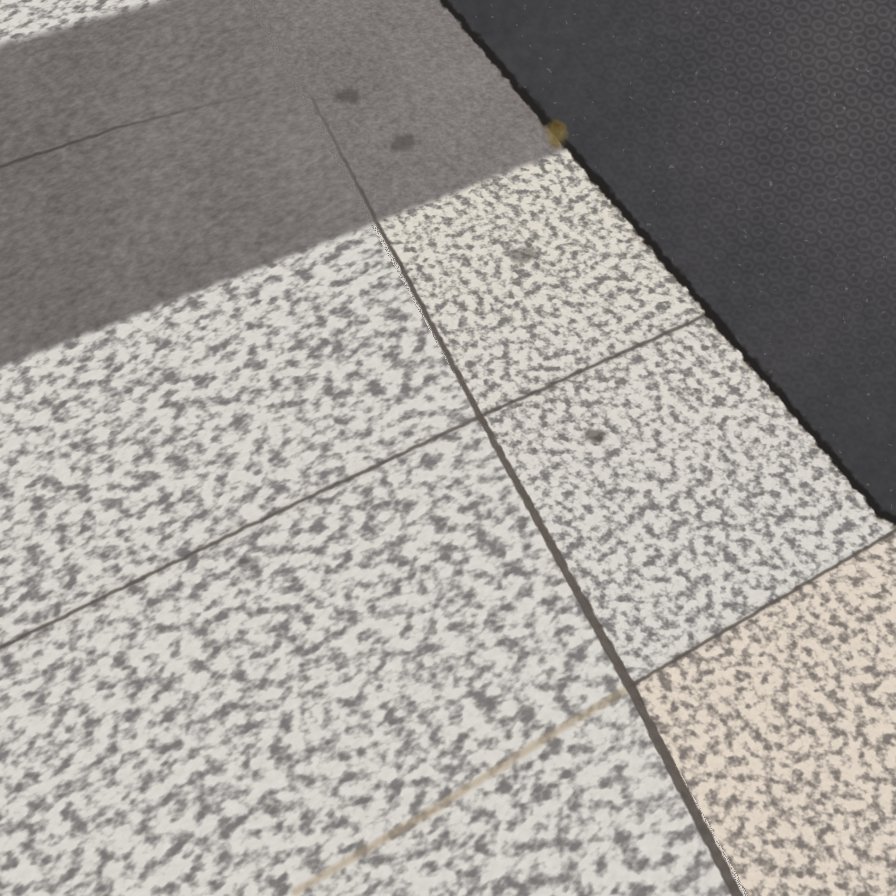
This texture is drawn by a Shadertoy shader. Its source:

```glsl
// Speckled granite paving seen at a slant, crossed by a soft shadow band, with a
// dark rubber mat at upper right. Stretched gradient noise makes the grain;
// signed line distances place the shadow, mat and joints.

const vec2 MAT_TOP = vec2(0.495, 1.0), MAT_CORNER = vec2(0.982, 0.428), MAT_END = vec2(1.0, 0.418);
const vec2 SHADE_LOW_A = vec2(0.0, 0.590), SHADE_LOW_B = vec2(0.632, 0.833);
const vec2 SHADE_TOP_A = vec2(0.0, 0.951), SHADE_TOP_B = vec2(0.182, 1.0);
const vec2 MAIN_JOINT[4] = vec2[4](vec2(0.349, 0.889), vec2(0.536, 0.535), vec2(0.703, 0.234), vec2(0.823, 0.0));
const vec2 CROSS_JOINT[4] = vec2[4](vec2(0.0, 0.277), vec2(0.267, 0.408), vec2(0.536, 0.535), vec2(0.794, 0.651));
const vec2 SAND_JOINT[4] = vec2[4](vec2(0.703, 0.233), vec2(0.625, 0.186), vec2(0.480, 0.094), vec2(0.330, 0.005));
const vec2 SHADE_SEAM[4] = vec2[4](vec2(0.0, 0.814), vec2(0.13, 0.857), vec2(0.24, 0.885), vec2(0.352, 0.909));
const vec2 RIGHT_JOINT_A = vec2(0.703, 0.234), RIGHT_JOINT_B = vec2(1.0, 0.408);
// Stains: centre, radius, strength
const vec4 STAINS[5] = vec4[5](vec4(0.387, 0.892, 0.017, 0.50), vec4(0.449, 0.841, 0.018, 0.50),
    vec4(0.584, 0.715, 0.018, 0.50), vec4(0.663, 0.513, 0.015, 0.60), vec4(0.277, 0.373, 0.014, 0.35));
const vec3 STONE_DARK = vec3(0.49, 0.48, 0.475), STONE_LIGHT = vec3(0.85, 0.835, 0.81);
const vec3 SHADE_COLOR = vec3(0.475, 0.453, 0.448), JOINT_COLOR = vec3(0.36, 0.33, 0.31);
const vec3 SAND_COLOR = vec3(0.68, 0.61, 0.51), MOSS_COLOR = vec3(0.50, 0.43, 0.25);
const vec3 MAT_DARK = vec3(0.225, 0.225, 0.237), MAT_LIGHT = vec3(0.315, 0.305, 0.31);
const vec3 GAP_COLOR = vec3(0.15, 0.14, 0.135), STAIN_COLOR = vec3(0.29, 0.27, 0.25);
const float GRAIN_SCALE = 92.0, GRAIN_ANGLE = 0.62;

vec2 gradientAt(vec2 cell) {
    uvec2 k = uvec2(ivec2(cell)) * uvec2(1597u, 3571u);
    uint h = (k.x ^ k.y) * 7919u;
    h = (h ^ (h >> 15)) * 73471u;
    h = (h ^ (h >> 13)) * 51749u;
    float a = float((h >> 8) & 65535u) / 65536.0 * 6.2832;
    return vec2(cos(a), sin(a));
}

float gradientNoise(vec2 p) {
    vec2 i = floor(p), f = p - i;
    vec2 u = f * f * f * (f * (f * 6.0 - 15.0) + 10.0);
    vec2 e = vec2(1.0, 0.0);
    float low = mix(dot(gradientAt(i), f), dot(gradientAt(i + e), f - e), u.x);
    float high = mix(dot(gradientAt(i + e.yx), f - e.yx), dot(gradientAt(i + 1.0), f - 1.0), u.x);
    return mix(low, high, u.y);
}

float fbm(vec2 p) {
    float sum = 0.0, amp = 1.0;
    for (int i = 0; i < 3; i++) {
        sum += amp * gradientNoise(p);
        p = mat2(1.5, 1.1, -1.1, 1.5) * p + 17.3;
        amp *= 0.55;
    }
    return sum;
}

// Signed distance to a line, positive on the left of a to b
float side(vec2 p, vec2 a, vec2 b) {
    vec2 d = normalize(b - a), q = p - a;
    return d.x * q.y - d.y * q.x;
}

float segment(vec2 p, vec2 a, vec2 b) {
    vec2 d = b - a, q = p - a;
    return length(q - d * clamp(dot(q, d) / dot(d, d), 0.0, 1.0));
}

float polyline(vec2 p, vec2 v[4]) {
    float d = 1e3;
    for (int i = 0; i < 3; i++) d = min(d, segment(p, v[i], v[i + 1]));
    return d;
}

float stroke(float d, float halfWidth, float soft) {
    return 1.0 - smoothstep(halfWidth - soft, halfWidth + soft, d);
}

void mainImage(out vec4 fragColor, in vec2 fragCoord) {
    vec2 p = fragCoord / iResolution.xy;
    float soft = max(0.0016, 0.8 / iResolution.y);
    float broad = fbm(p * 9.0), rough = fbm(p * 75.0 + 40.0);
    vec2 w = p + 0.0018 * vec2(rough, gradientNoise(p * 60.0 + 9.0));

    // Granite grain, coarser toward the viewer and more streaked at left
    float rightSide = smoothstep(-0.003, 0.003, side(p, MAIN_JOINT[1], MAIN_JOINT[2]));
    float c = cos(GRAIN_ANGLE), s = sin(GRAIN_ANGLE);
    vec2 g = mat2(c, -s, s, c) * p / (1.5 - 0.5 * p.y) * GRAIN_SCALE;
    g.x *= mix(0.6, 0.85, rightSide);
    g *= mix(1.0, 1.15, rightSide);
    float grain = fbm(g), fine = fbm(g * 2.1 + 31.0);
    vec3 color = mix(STONE_DARK, STONE_LIGHT, smoothstep(-0.60, 0.28, grain + 0.22 * fine + 0.10 * broad));
    color += 0.03 * fine;
    float warmSlab = rightSide * smoothstep(0.003, -0.003, side(p, RIGHT_JOINT_A, RIGHT_JOINT_B));
    color *= mix(vec3(1.0), vec3(1.035, 0.995, 0.955), warmSlab);
    color *= 1.0 + 0.02 * vec3(1.0, 0.6, -0.6) * rightSide * smoothstep(0.4, 0.8, p.y);

    // Shadow band with its own low-contrast grain
    float low = side(w, SHADE_LOW_A, SHADE_LOW_B);
    float top = -side(w, SHADE_TOP_A, SHADE_TOP_B);
    float shade = smoothstep(-0.005, 0.005, low) * smoothstep(-0.006, 0.008, top);
    vec3 shaded = SHADE_COLOR + 0.055 * grain + 0.05 * fine + 0.03 * broad;
    shaded += 0.05 * (smoothstep(0.0, 0.6, p.x + 0.5 * (p.y - 0.8)) - 0.5);
    color = mix(color, shaded, shade);

    // Joints between slabs
    float fade = mix(1.0, 0.55, smoothstep(0.76, 0.88, p.y));
    float mainWidth = mix(0.0056, 0.0018, smoothstep(0.15, 0.85, p.y));
    float thin = min(polyline(w, CROSS_JOINT), segment(w, RIGHT_JOINT_A, RIGHT_JOINT_B));
    float sand = stroke(polyline(w, SAND_JOINT), 0.004, 0.004);
    color = mix(color, SAND_COLOR + 0.06 * grain, 0.65 * sand);
    color *= 1.0 - 0.10 * stroke(thin, 0.004, 0.004);
    color = mix(color, JOINT_COLOR, 0.80 * stroke(thin, 0.0018, soft));
    color = mix(color, JOINT_COLOR + 0.04 * rough, 0.92 * fade * stroke(polyline(w, MAIN_JOINT), mainWidth, soft));
    float seamFade = mix(0.75, 0.12, smoothstep(0.05, 0.30, p.x));
    color = mix(color, JOINT_COLOR * 0.8, seamFade * stroke(polyline(w, SHADE_SEAM), 0.0016, soft));

    // Stains
    for (int i = 0; i < 5; i++) {
        vec2 q = (p - STAINS[i].xy) * vec2(1.0, 1.7);
        float d = length(q) / STAINS[i].z + 0.55 * rough;
        color = mix(color, STAIN_COLOR, STAINS[i].w * (1.0 - smoothstep(0.4, 1.2, d)));
    }

    // Mat with raised studs, grit and a frayed dark border
    float edge = min(side(w, MAT_TOP, MAT_CORNER), side(w, MAT_CORNER, MAT_END)) + 0.002 * rough;
    float glow = smoothstep(0.45, 0.0, length((p - vec2(0.97, 0.93)) * vec2(1.0, 0.8)));
    vec3 rubber = mix(MAT_DARK, MAT_LIGHT, 0.25 + 0.6 * glow + 0.25 * broad) + 0.022 * rough;
    vec2 stud = mat2(0.88, 0.35, -0.47, 0.94) * p * vec2(62.0, 75.0);
    stud.x += 0.5 * mod(floor(stud.y), 2.0);
    float ring = abs(length(fract(stud) - 0.5) - 0.34);
    rubber += 0.05 * glow * (0.5 - smoothstep(0.04, 0.20, ring));
    rubber += 0.10 * smoothstep(0.50, 0.75, fbm(p * 110.0 + 70.0));
    color = mix(color, SAND_COLOR * 0.65, 0.5 * smoothstep(-0.012, -0.004, edge) * smoothstep(-0.2, 0.4, rough));
    color = mix(color, GAP_COLOR, smoothstep(-0.006, -0.002, edge));
    color = mix(color, rubber, smoothstep(0.002, 0.007, edge));
    float moss = length(p - vec2(0.622, 0.851)) + 0.008 * rough;
    color = mix(color, MOSS_COLOR + 0.12 * rough, 0.75 * (1.0 - smoothstep(0.006, 0.018, moss)));

    fragColor = vec4(clamp(color, 0.0, 1.0), 1.0);
}
```
